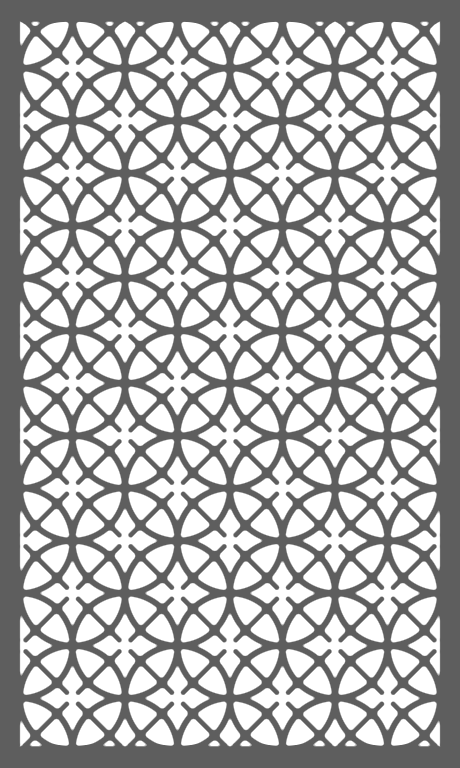
Reproduce this pattern procedurally as a Shadertoy shader.

```glsl
// Framed lattice screen: overlapping circles with gapped diagonal struts.

// Lengths are in circle radii.
const float CANVAS_WIDTH = 8.762;            // canvas width
const vec2  OPENING      = vec2(4.0, 6.9);   // half size of the framed opening
const vec2  LATTICE_SHIFT = vec2(0.0, 0.014);
const float RING_HALF    = 0.056;            // half width of the circle lines
const float STRUT_HALF   = 0.045;            // half width of the struts
const float STRUT_START  = 0.155;            // gap from star centre to strut
const float FILLET       = 0.07;             // rounding of the hole corners
const float EDGE_PIXELS  = 1.25;             // softness of the edges
const vec3  METAL = vec3(0.37);
const vec3  HOLE  = vec3(1.0);

// Fold the plane into one quadrant of a star; stars sit on a checkerboard.
vec2 foldToStar(vec2 p) {
    vec2 q = abs(mod(p, 2.0) - 1.0);
    q.x = 1.0 - q.x;
    q = q.yx;
    q = vec2(q.x, q.y);
    // The mirrored cell has star centres at both of these opposite corners.
    return q.x + q.y > 1.0 ? 1.0 - q : q;
}

// Distances to the two circle lines that bound the hole around q.
vec2 ringDistances(vec2 q) {
    float diagonal = length(q - 1.0) - 1.0;
    float own = 1.0 - length(q);
    float sides = min(length(q - vec2(1.0, -1.0)), length(q - vec2(-1.0, 1.0))) - 1.0;
    float partner = diagonal < 0.0 ? own : sides;
    return vec2(abs(diagonal), partner) - RING_HALF;
}

// Round-ended strut along the diagonal, stopping short of the star centre.
float strutDistance(vec2 q) {
    float along = dot(q, vec2(sqrt(0.5)));
    float across = (q.x - q.y) * sqrt(0.5);
    return length(vec2(min(along - STRUT_START, 0.0), across)) - STRUT_HALF;
}

// Union of four shapes with rounded inner corners.
float filletUnion(vec4 d) {
    float nearest = min(min(d.x, d.y), min(d.z, d.w));
    return max(FILLET, nearest) - length(max(FILLET - d, 0.0));
}

void mainImage(out vec4 fragColor, in vec2 fragCoord) {
    float unitsPerPixel = CANVAS_WIDTH / iResolution.x;
    vec2 p = (fragCoord - 0.5 * iResolution.xy) * unitsPerPixel;

    // Lattice and frame join into one sheet; a circle crossing is at the centre.
    vec2 q = foldToStar(p - LATTICE_SHIFT);
    vec2 inset = OPENING - abs(p);
    float frame = min(inset.x, inset.y);
    float sheet = filletUnion(vec4(ringDistances(q), strutDistance(q), frame));

    float hole = clamp(0.5 + sheet / (EDGE_PIXELS * unitsPerPixel), 0.0, 1.0);
    fragColor = vec4(mix(METAL, HOLE, hole), 1.0);
}
```
